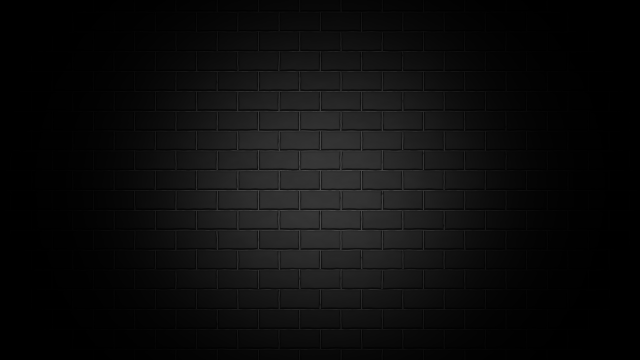
This texture is drawn by a Shadertoy shader. Its source:

```glsl
// A dark running-bond brick wall lit by one soft spot in the centre.
// Bricks come from a staggered fract grid; gradient noise roughens the
// thin pale mortar, its dark crevices and the brick faces.

const vec2 BRICK_SIZE = vec2(0.1146, 0.0551);
const vec2 SPOT_CENTRE = vec2(0.0, 0.49);
const float COURSE_ORIGIN = 0.4167;

vec2 hash2(vec2 p) {
    vec3 q = fract(p.xyx * vec3(0.1031, 0.1030, 0.0973));
    q += dot(q, q.yzx + 33.33);
    return fract((q.xx + q.yz) * q.zy);
}

float gradientAt(vec2 corner, vec2 offset) {
    return dot(hash2(corner) * 2.0 - 1.0, offset);
}

// Gradient noise, roughly -0.7 to 0.7
float gradientNoise(vec2 p) {
    vec2 i = floor(p), f = fract(p);
    vec2 u = f * f * f * (f * (f * 6.0 - 15.0) + 10.0);
    vec2 e = vec2(1.0, 0.0);
    float low = mix(gradientAt(i, f), gradientAt(i + e, f - e), u.x);
    float high = mix(gradientAt(i + e.yx, f - e.yx),
                     gradientAt(i + 1.0, f - 1.0), u.x);
    return mix(low, high, u.y);
}

float fbm(vec2 p) {
    float sum = 0.0, amplitude = 0.6;
    for (int octave = 0; octave < 3; octave++) {
        sum += amplitude * gradientNoise(p);
        p = p * 2.1 + 17.3;
        amplitude *= 0.5;
    }
    return sum;
}

// Antialiased stroke around a signed distance
float stroke(float dist, float halfWidth, float blur) {
    return 1.0 - smoothstep(halfWidth - blur, halfWidth + blur, abs(dist));
}

// Spot falloff in a slightly wide ellipse
float spotlight(vec2 p, float radius) {
    float r = length((p - SPOT_CENTRE) * vec2(0.95, 1.04));
    return exp(-pow(r / radius, 2.3));
}

// Reflectance of one brick face: tint, grain and darker rim
float brickFace(vec2 p, vec2 id, vec2 joint) {
    float tint = 0.95 + 0.10 * hash2(id + 71.0).x;
    float grain = 1.0 + 0.10 * fbm(p * vec2(24.0, 45.0) + id * 3.7);
    float rim = smoothstep(0.001, 0.009, min(abs(joint.x), abs(joint.y)));
    return tint * grain * mix(0.84, 1.0, rim);
}

void mainImage(out vec4 fragColor, in vec2 fragCoord) {
    float pixel = 1.0 / iResolution.y;
    vec2 p = (fragCoord - vec2(0.5 * iResolution.x, 0.0)) * pixel;

    // Staggered grid with slightly uneven joints
    vec2 wobble = vec2(gradientNoise(p * 38.0), gradientNoise(p * 31.0 + 9.0));
    vec2 grid = (p + 0.0014 * wobble - vec2(0.001, COURSE_ORIGIN)) / BRICK_SIZE;
    float course = floor(grid.y);
    grid.x += 0.5 * (1.0 - mod(course, 2.0));
    vec2 id = floor(grid);
    vec2 joint = (fract(grid + 0.5) - 0.5) * BRICK_SIZE;

    // Dark crevices, broken by noise along their length
    float blur = max(0.6 * pixel, 0.0008);
    float wear = fbm(p * 48.0 + 5.0);
    float sideGap = stroke(joint.x, 0.0036 + 0.0022 * wear, blur);
    float bedGap = stroke(joint.y - 0.0012, 0.0030 + 0.0018 * wear, blur);
    float crevice = max(sideGap, bedGap);

    // Pale mortar: ragged upright joints and finer bed joints
    float chips = fbm(p * vec2(70.0, 55.0) + 31.0);
    float sideLine = stroke(joint.x + 0.0010 * chips, 0.0017, blur);
    float bedLine = stroke(joint.y + 0.0012, 0.0012, blur);
    sideLine *= smoothstep(-0.45, 0.15, chips + 0.2);
    bedLine *= 0.65 + 0.5 * smoothstep(-0.25, 0.25, wear);
    float mortar = max(sideLine, bedLine);

    // The rough mortar catches light a little farther out than the faces
    float faceLight = 0.208 * spotlight(p, 0.385);
    float mortarLight = 0.345 * spotlight(p, 0.42);
    float shade = faceLight * brickFace(p, id, joint);
    shade *= mix(1.0, 0.42, crevice);
    shade = mix(shade, mortarLight, clamp(mortar, 0.0, 1.0) * 0.85);

    fragColor = vec4(vec3(max(shade, 0.0)), 1.0);
}
```
